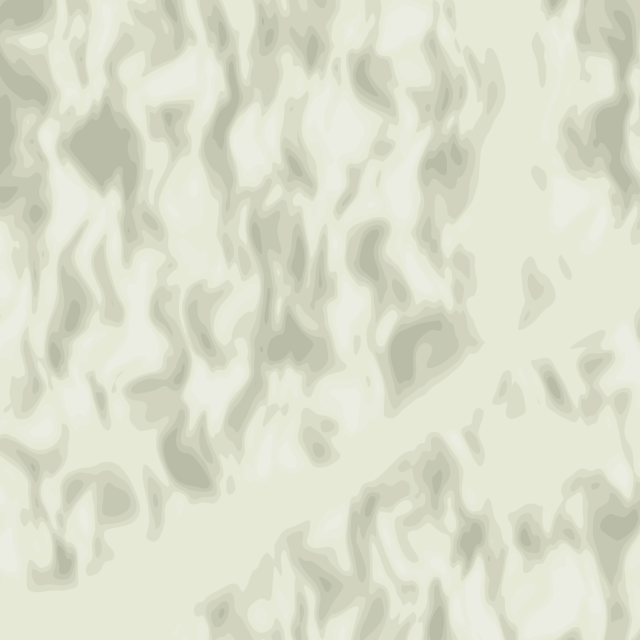
Reproduce this texture map procedurally as a Shadertoy shader.

```glsl
// Pale shaded relief: upright, meandering slopes in flat terraced tones,
// broken by smooth valleys. Stretched, warped gradient noise gives the shade,
// a valley mask flattens it, and soft thresholds cut it into steps.

#define GRAIN vec2(11.5, 5.4)  // slopes across and up the canvas
#define WARP 0.055             // meander of the slopes
#define COARSE 0.85            // strength of the broad slopes
#define FINE 0.90              // strength of the small slopes
#define FINEST 0.42            // strength of the notches
#define BIAS 0.12              // shifts the balance towards shade
#define EDGE 0.0022            // softness of the step edges

const vec3 PLAIN  = vec3(0.898, 0.912, 0.840);
const vec3 LIT    = vec3(0.910, 0.919, 0.862);
const vec3 BRIGHT = vec3(0.925, 0.930, 0.886);
const vec3 SHADE1 = vec3(0.855, 0.867, 0.784);
const vec3 SHADE2 = vec3(0.818, 0.829, 0.749);
const vec3 SHADE3 = vec3(0.772, 0.784, 0.698);
const vec3 SHADE4 = vec3(0.725, 0.737, 0.651);

// Random unit vector for a lattice point
vec2 randomDir(vec2 cell) {
    float h = fract(sin(dot(cell, vec2(127.1, 311.7))) * 43758.5453);
    return vec2(cos(6.2832 * h), sin(6.2832 * h));
}

float gradientNoise(vec2 p) {
    vec2 i = floor(p), f = p - i;
    vec2 u = f * f * f * (f * (f * 6.0 - 15.0) + 10.0);
    vec2 e = vec2(1.0, 0.0);
    float a = dot(randomDir(i), f);
    float b = dot(randomDir(i + e.xy), f - e.xy);
    float c = dot(randomDir(i + e.yx), f - e.yx);
    float d = dot(randomDir(i + e.xx), f - e.xx);
    return mix(mix(a, b, u.x), mix(c, d, u.x), u.y);
}

// 0 on valley floors, 1 on rough ground
float roughness(vec2 p) {
    float bend = 0.07 * gradientNoise(p * 6.0 + 3.7);
    float diagonal = abs(p.y - 0.66 * p.x + 0.08 + bend) * 0.83;
    float diagonalWidth = mix(0.10, 0.03, smoothstep(0.0, 0.6, p.x));
    float upright = length(vec2(p.x - 0.79 + bend, min(p.y - 0.5, 0.0)));
    float valley = min(diagonal - diagonalWidth, upright - 0.03);
    float plains = smoothstep(-0.45, -0.2, gradientNoise(p * 4.0 + 11.3));
    return smoothstep(-0.01, 0.05, valley) * plains;
}

// Positive on shaded slopes, negative on lit ones
float slopeShade(vec2 p) {
    vec2 meander = vec2(gradientNoise(p * 8.0 + 21.0), gradientNoise(p * 7.0 + 47.0));
    vec2 q = (p + WARP * meander) * GRAIN;
    float slope = COARSE * gradientNoise(q + 5.3)
                + FINE * gradientNoise(q * 1.9 + 31.7)
                + FINEST * gradientNoise(q * 3.9 + 63.1);
    return roughness(p) * (slope + BIAS);
}

float stepUp(float level, float s, float soft) {
    return smoothstep(level - soft, level + soft, s);
}

void mainImage(out vec4 fragColor, in vec2 fragCoord) {
    vec2 p = fragCoord / iResolution.y;
    float s = slopeShade(p);
    float soft = fwidth(s) * iResolution.y * EDGE * 0.5 + 0.0001;

    // Terraces from bright to dark
    vec3 color = mix(BRIGHT, LIT, stepUp(-0.26, s, soft));
    color = mix(color, PLAIN, stepUp(-0.11, s, soft));
    color = mix(color, SHADE1, stepUp(0.06, s, soft));
    color = mix(color, SHADE2, stepUp(0.18, s, soft));
    color = mix(color, SHADE3, stepUp(0.37, s, soft));
    color = mix(color, SHADE4, stepUp(0.54, s, soft));
    fragColor = vec4(color, 1.0);
}
```
